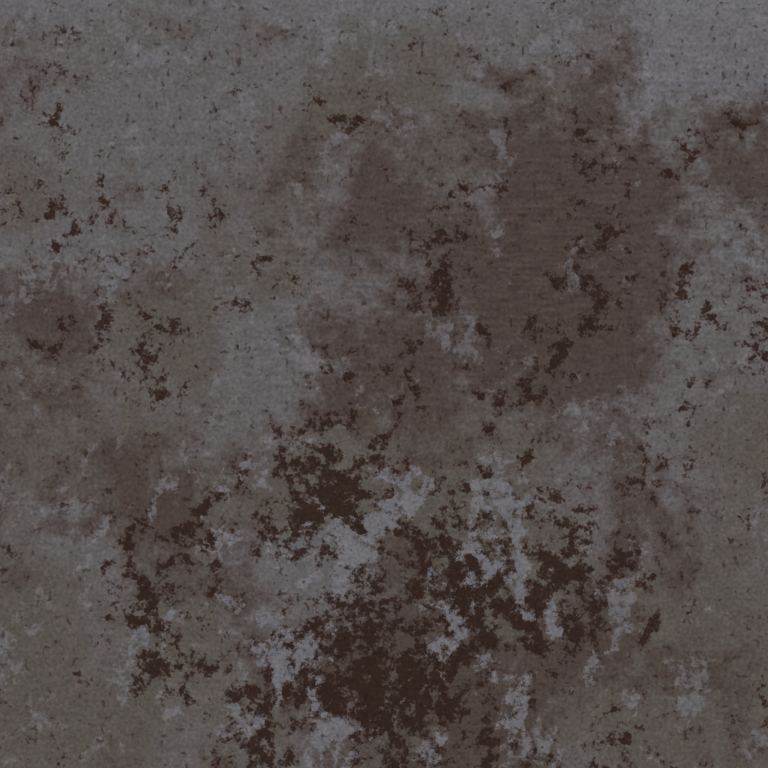
Reproduce this texture procedurally as a three.js fragment shader.

```glsl
varying vec2 vUv;

const vec3 OLIVE_GRAY = vec3(0.345, 0.322, 0.302);
const vec3 COOL_GRAY = vec3(0.385, 0.372, 0.376);
const vec3 BROWN_HAZE = vec3(0.285, 0.240, 0.225);
const vec3 DARK_RUST = vec3(0.185, 0.128, 0.108);
const vec3 PALE_FLAKE = vec3(0.430, 0.428, 0.450);

vec2 randomGradient(vec2 cell) {
  vec3 h = fract(cell.xyx * vec3(0.1031, 0.1030, 0.0973));
  h += dot(h, h.yzx + 33.33);
  float angle = 6.2832 * fract((h.x + h.y) * h.z);
  return vec2(cos(angle), sin(angle));
}

float gradientNoise(vec2 p) {
  vec2 cell = floor(p);
  vec2 f = fract(p);
  vec2 u = f * f * f * (f * (f * 6.0 - 15.0) + 10.0);
  vec2 e = vec2(0.0, 1.0);
  float a = dot(randomGradient(cell), f);
  float b = dot(randomGradient(cell + e.yx), f - e.yx);
  float c = dot(randomGradient(cell + e.xy), f - e.xy);
  float d = dot(randomGradient(cell + e.yy), f - e.yy);
  return mix(mix(a, b, u.x), mix(c, d, u.x), u.y);
}

float fbm(vec2 p, float gain) {
  float sum = 0.0;
  float amplitude = 1.0;
  for (int i = 0; i < 4; i++) {
    sum += amplitude * gradientNoise(p);
    p = mat2(1.6, 1.2, -1.2, 1.6) * p + 11.7;
    amplitude *= gain;
  }
  return sum;
}

// Soft elliptical region, 1 inside and 0 outside
float region(vec2 p, vec2 center, vec2 radius) {
  return 1.0 - smoothstep(0.3, 1.1, length((p - center) / radius));
}

vec3 layer(vec3 below, vec3 paint, float field, float low, float high, float opacity) {
  return mix(below, paint, opacity * smoothstep(low, high, field));
}

void main() {
  vec2 p = vUv;
  vec2 q = p + 0.05 * vec2(fbm(p * 5.0 + 3.0, 0.6), fbm(p * 5.0 + 27.0, 0.6));

  // Shared detail scales
  float speckle = fbm(p * 34.0 + 5.0, 0.8);
  float crumbs = fbm(p * 48.0 + 61.0, 0.75);
  float grain = gradientNoise(p * 190.0) + 0.6 * gradientNoise(p * 245.0 + 40.0);
  float streaks = gradientNoise(p * vec2(32.0, 170.0) + 9.0);

  // Where the surface is corroded, stained or worn
  float corroded = region(q, vec2(0.50, 0.20), vec2(0.46, 0.36));
  float stained = region(q, vec2(0.85, 0.74), vec2(0.32, 0.28))
    + 0.8 * region(q, vec2(0.55, 0.62), vec2(0.34, 0.20));
  float sideRust = region(q, vec2(0.12, 0.60), vec2(0.20, 0.14))
    + 0.7 * region(q, vec2(0.22, 0.79), vec2(0.11, 0.07));
  float worn = region(q, vec2(0.24, 0.83), vec2(0.36, 0.28));
  float topCorner = min(q.x - 0.80, q.y - 0.87 + 0.6 * max(0.0, 0.90 - q.x));

  // Mottled gray ground
  float cloud = fbm(q * 4.0 + 13.0, 0.6) + 0.25 * worn + 0.3 * (p.y - 0.5);
  vec3 color = mix(OLIVE_GRAY, COOL_GRAY, smoothstep(-0.35, 0.45, cloud));

  // Brown haze with ragged edges
  float haze = 0.75 * fbm(q * 4.5 + 71.0, 0.6) + 0.25 * speckle
    + 0.34 * stained + 0.25 * sideRust + 0.15 * corroded - 0.25 * worn;
  color = layer(color, BROWN_HAZE, haze, -0.12, 0.42, 0.85);

  // Crumbling rust
  float rust = 0.5 * fbm(q * vec2(8.0, 6.0) + 37.0, 0.6) + 0.45 * speckle
    + 0.36 * corroded + 0.19 * sideRust + 0.10 * stained - 0.32;
  color = layer(color, DARK_RUST, rust, -0.06, 0.24, 0.88);

  // Pale flakes, crisp among the rust and faint elsewhere
  float flakes = 0.7 * fbm(q * vec2(13.0, 10.0) + 91.0, 0.6) + 0.3 * crumbs
    + 0.12 * corroded - 0.12 * stained;
  color = layer(color, PALE_FLAKE, flakes, 0.20, 0.46, 0.55 + 0.35 * corroded);

  // Bare bluish metal in the corner and along the top edge
  color = layer(color, PALE_FLAKE, topCorner + 0.02 * crumbs, -0.015, 0.05, 0.85);
  float topEdge = p.y + 0.035 * fbm(p * 9.0 + 51.0, 0.6);
  color = layer(color, PALE_FLAKE, topEdge, 0.95, 1.02, 0.55);

  // Fine grain, pits and horizontal brushing
  color *= 1.0 + 0.13 * grain + 0.07 * crumbs + 0.09 * streaks * (0.5 + stained);
  float pits = gradientNoise(p * 130.0 + 23.0) + 0.3 * speckle;
  color = layer(color, DARK_RUST, pits, 0.30, 0.62, 0.45);

  gl_FragColor = vec4(color, 1.0);
}
```
